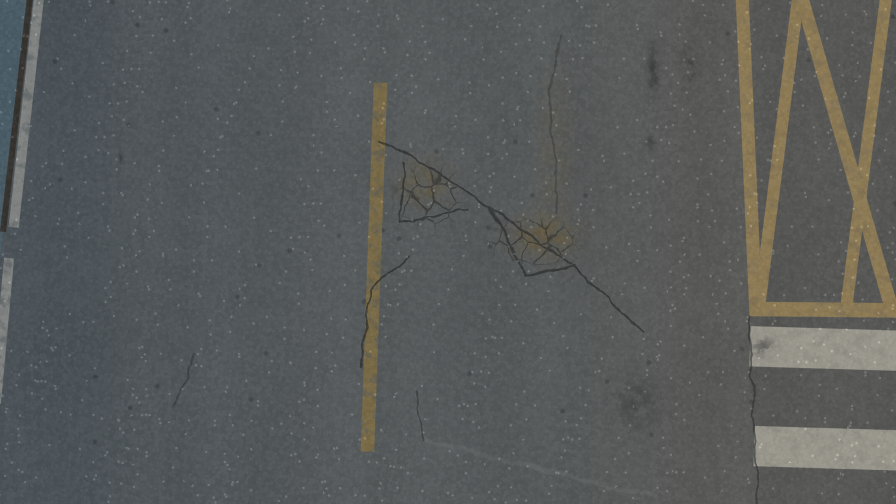
A WebGL 1 fragment shader for this texture:

```glsl
precision highp float;
uniform vec2 u_resolution;

float hash(vec2 p) {
  return fract(sin(dot(p, vec2(127.1, 311.7))) * 4375.85);
}

// Nearest distance, second distance, random value of the nearest cell
vec3 cellular(vec2 p) {
  vec2 cell = floor(p), f = fract(p);
  vec3 best = vec3(8.0, 8.0, 0.0);
  for (int j = -1; j <= 1; j++)
    for (int i = -1; i <= 1; i++) {
      vec2 o = vec2(float(i), float(j)), id = cell + o;
      float d = length(o + vec2(hash(id), hash(id + 37.0)) - f);
      if (d < best.x) best = vec3(d, best.x, hash(id + 71.0));
      else best.y = min(best.y, d);
    }
  return best;
}

float ripple(vec2 p) {
  float sum = 0.0, amp = 0.5;
  for (int i = 0; i < 4; i++) {
    sum += amp * sin(p.x + 1.3 * sin(p.y)) * cos(p.y + sin(p.x * 0.7));
    p = mat2(1.6, 1.2, -1.2, 1.6) * p + 1.7;
    amp *= 0.55;
  }
  return sum;
}

// Square-ended painted strip from a to b
float stripe(vec2 p, vec2 a, vec2 b, float halfWidth, float feather) {
  vec2 axis = normalize(b - a), q = p - 0.5 * (a + b);
  vec2 local = abs(vec2(dot(q, axis), dot(q, vec2(-axis.y, axis.x))));
  vec2 d = local - vec2(0.5 * length(b - a), halfWidth);
  return 1.0 - smoothstep(-feather, feather, max(d.x, d.y));
}

float crack(vec2 p, vec2 a, vec2 b, float width) {
  vec2 v = b - a;
  float t = clamp(dot(p - a, v) / dot(v, v), 0.0, 1.0);
  return 1.0 - smoothstep(0.2 * width, width, length(p - a - v * t));
}

float bentCrack(vec2 p, vec2 a, vec2 b, vec2 c, float width) {
  return max(crack(p, a, b, width), crack(p, b, c, width));
}

float blot(vec2 p, vec2 centre, vec2 radius) {
  vec2 q = (p - centre) / radius;
  return exp(-dot(q, q));
}

void main() {
  vec2 p = gl_FragCoord.xy / u_resolution.y;
  float aa = 0.75 / u_resolution.y;
  float hair = max(0.0034, 2.0 * aa);
  float fine = ripple(p * 85.0);
  float wear = smoothstep(-0.6, 0.1, fine);

  // Asphalt, cool to warm, with tyre streaks
  vec3 color = mix(vec3(0.298, 0.325, 0.345), vec3(0.335, 0.352, 0.358), smoothstep(0.0, 0.8, p.x));
  color = mix(color, vec3(0.352, 0.352, 0.345), smoothstep(0.9, 1.5, p.x));
  color += 0.009 * ripple(p * 9.0) + 0.005 * sin(p.x * 31.0 + sin(p.x * 17.0));
  color -= 0.012 * smoothstep(1.48, 1.5, p.x);

  // Ochre dirt
  float dirt = 0.6 * blot(p, vec2(0.845, 0.635), vec2(0.055, 0.045))
    + 0.8 * blot(p, vec2(1.08, 0.53), vec2(0.065, 0.038))
    + 0.3 * blot(p, vec2(1.1, 0.69), vec2(0.035, 0.15));
  color = mix(color, vec3(0.4, 0.35, 0.24), clamp(dirt * (0.65 + 0.7 * fine), 0.0, 0.75));

  // Dark scuffs and spots
  float scuff = blot(p, vec2(1.296, 0.86), vec2(0.012, 0.045))
    + 0.6 * blot(p, vec2(1.365, 0.87), vec2(0.016, 0.04))
    + blot(p, vec2(1.29, 0.715), vec2(0.009, 0.014))
    + blot(p, vec2(0.239, 0.69), vec2(0.004, 0.012))
    + 0.6 * blot(p, vec2(1.26, 0.2), vec2(0.045, 0.055));
  color -= 0.11 * scuff * clamp(0.55 + fine, 0.0, 1.0);
  vec3 spots = cellular(p * 13.0);
  color -= 0.06 * step(0.82, spots.z) * (1.0 - smoothstep(0.03, 0.09, spots.x));

  // Kerb strip and gutter
  float kerbX = 0.06 + (p.y - 1.0) * 0.118;
  color = mix(vec3(0.29, 0.36, 0.4), color, smoothstep(-aa, aa, p.x - kerbX));
  float gutter = stripe(p, vec2(0.061, 1.02), vec2(0.006, 0.54), 0.006, aa);
  color = mix(color, vec3(0.2, 0.18, 0.155), gutter * 0.85);

  // White edge line
  float edge = max(stripe(p, vec2(0.079, 1.02), vec2(0.027, 0.549), 0.01, aa),
    stripe(p, vec2(0.018, 0.488), vec2(-0.008, 0.2), 0.01, aa));
  color = mix(color, vec3(0.52, 0.53, 0.52), edge * (0.5 + 0.4 * wear));

  // Faded centre dash
  float dash = stripe(p, vec2(0.755, 0.836), vec2(0.729, 0.104), 0.0135, aa);
  color = mix(color, vec3(0.49, 0.425, 0.27), dash * (0.45 + 0.45 * wear));

  // Yellow hatched box
  float box = stripe(p, vec2(1.472, 1.02), vec2(1.5, 0.375), 0.013, aa);
  box = max(box, stripe(p, vec2(1.488, 0.387), vec2(1.8, 0.384), 0.0145, aa));
  box = max(box, stripe(p, vec2(1.583, 1.0), vec2(1.506, 0.39), 0.012, aa));
  box = max(box, stripe(p, vec2(1.586, 1.02), vec2(1.77, 0.385), 0.0135, aa));
  box = max(box, stripe(p, vec2(1.76, 1.02), vec2(1.679, 0.39), 0.012, aa));
  color = mix(color, vec3(0.56, 0.485, 0.335), box * (0.78 + 0.18 * wear));

  // White crossing bars
  float bars = 0.0;
  for (int i = 0; i < 2; i++) {
    vec2 start = vec2(1.488, 0.313) + float(i) * vec2(0.008, -0.198);
    bars = max(bars, stripe(p, start, start + vec2(0.33, -0.01), 0.04, aa));
  }
  float smudge = blot(p, vec2(1.513, 0.312), vec2(0.025, 0.018)) * smoothstep(-0.3, 0.3, fine);
  color = mix(color, vec3(0.605, 0.595, 0.555), bars * (0.86 + 0.12 * wear) * (1.0 - 0.75 * smudge));

  // Jittered cracks
  vec2 q = p + 0.007 * vec2(ripple(p * 38.0), ripple(p.yx * 41.0 + 4.0));
  vec2 fork = vec2(0.972, 0.588), joint = vec2(1.14, 0.47);
  float c = bentCrack(q, vec2(0.755, 0.715), vec2(0.82, 0.693), fork, hair);
  c = max(c, bentCrack(q, fork, vec2(1.045, 0.455), joint, hair * 1.3));
  c = max(c, bentCrack(q, fork, joint, vec2(1.275, 0.34), hair));
  c = max(c, bentCrack(q, vec2(0.8, 0.675), vec2(0.795, 0.56), vec2(0.93, 0.585), hair));
  c = max(c, bentCrack(q, vec2(0.81, 0.49), vec2(0.735, 0.425), vec2(0.717, 0.27), hair));
  c = max(c, 0.5 * bentCrack(q, vec2(1.115, 0.93), vec2(1.088, 0.82), vec2(1.106, 0.58), hair));
  c = max(c, 0.7 * crack(q, vec2(0.826, 0.225), vec2(0.84, 0.125), hair));
  c = max(c, 0.6 * crack(q, vec2(0.382, 0.295), vec2(0.345, 0.19), hair));
  c = max(c, 0.8 * crack(q, vec2(1.484, 0.37), vec2(1.505, -0.02), hair));
  vec3 web = cellular(q * 27.0);
  float broken = blot(p, vec2(0.85, 0.61), vec2(0.07, 0.065)) + blot(p, vec2(1.06, 0.52), vec2(0.09, 0.05));
  c = max(c, 0.8 * smoothstep(0.2, 0.7, broken) * (1.0 - smoothstep(0.02, 0.11, web.y - web.x)));
  color = mix(color, vec3(0.17, 0.175, 0.175), 0.7 * c);

  // Pale seam
  color += 0.03 * crack(q, vec2(0.845, 0.125), vec2(1.3, 0.015), 0.007);

  // Aggregate grain and bright chips
  vec3 grit = cellular(p * 150.0);
  color += 0.035 * (grit.z - 0.5) + 0.02 * (0.45 - grit.x);
  color += 0.1 * step(0.965, grit.z) * (1.0 - smoothstep(0.1, 0.55, grit.x));
  gl_FragColor = vec4(clamp(color, 0.0, 1.0), 1.0);
}
```
